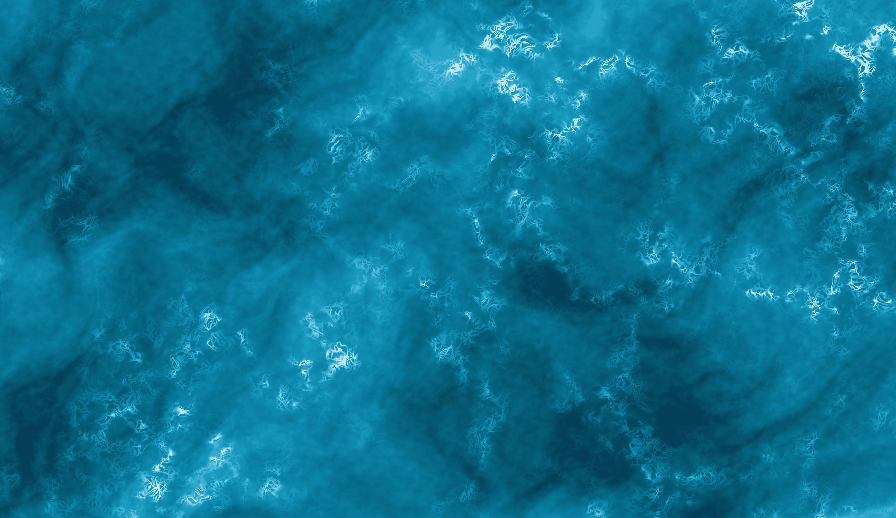
Reproduce this texture procedurally as a WebGL 2 fragment shader.

```glsl
#version 300 es
precision highp float;

uniform vec2 u_resolution;
out vec4 fragColor;

const mat2 TURN = mat2(0.8, -0.6, 0.6, 0.8);

// Water ramp from the deepest blue up to foam
const vec3 RAMP[8] = vec3[8](
    vec3(0.01, 0.23, 0.33), vec3(0.02, 0.32, 0.42),
    vec3(0.02, 0.40, 0.51), vec3(0.03, 0.46, 0.59),
    vec3(0.05, 0.53, 0.67), vec3(0.10, 0.61, 0.75),
    vec3(0.32, 0.73, 0.86), vec3(0.76, 0.91, 0.96));

vec2 hash2(vec2 cell) {
    vec3 q = fract(cell.xyx * vec3(0.1031, 0.1030, 0.0973));
    q += dot(q, q.yzx + 33.33);
    return fract((q.xx + q.yz) * q.zy);
}

// Gap between the two nearest cell points: zero on the cell borders
float borderGap(vec2 p) {
    vec2 cell = floor(p);
    vec2 local = p - cell;
    float nearest = 8.0;
    float second = 8.0;
    for (int y = -1; y <= 1; y++) {
        for (int x = -1; x <= 1; x++) {
            vec2 offset = vec2(x, y);
            float d = length(offset + hash2(cell + offset) - local);
            second = min(second, max(nearest, d));
            nearest = min(nearest, d);
        }
    }
    return second - nearest;
}

// Folded sine layers, roughly -0.8 to 0.8
float layeredSines(vec2 p, int layers) {
    float sum = 0.0;
    float amplitude = 0.5;
    for (int i = 0; i < layers; i++) {
        sum += amplitude * sin(p.x + sin(p.y * 1.3)) * cos(p.y + sin(p.x * 0.7));
        p = TURN * p * 1.8 + 3.1 + 0.6 * sin(p.yx);
        amplitude *= 0.6;
    }
    return sum;
}

vec2 warp(vec2 p, float scale, float amount) {
    vec2 q = p * scale;
    return p + amount * vec2(layeredSines(q + 1.7, 4), layeredSines(q.yx + 9.2, 4));
}

// Thin threads along small cell borders
float lace(vec2 p, float scale, float thickness) {
    return 1.0 - smoothstep(0.0, thickness, borderGap(p * scale));
}

float glow(vec2 p, vec2 center, float radius) {
    vec2 d = (p - center) / radius;
    return exp(-dot(d, d));
}

vec3 waterColor(float tone) {
    vec3 color = RAMP[0];
    for (int i = 1; i < 8; i++) {
        color = mix(color, RAMP[i], clamp(tone - float(i - 1), 0.0, 1.0));
    }
    return color;
}

void main() {
    vec2 p = gl_FragCoord.xy / u_resolution.y;
    float aspect = u_resolution.x / u_resolution.y;
    float corner = glow(p, vec2(aspect, 0.85), 0.4);
    float leftShade = glow(p, vec2(0.0, 0.52), 0.25);
    float lowShade = glow(p, vec2(0.8 * aspect, 0.18), 0.25);

    // Broad swells and soft slanted streaks
    vec2 drift = warp(p, 4.0, 0.16);
    vec2 along = TURN * drift;
    float tone = 2.6 + 3.5 * layeredSines(drift * 5.0 + 2.3, 6);
    tone += 0.9 * layeredSines(along * vec2(12.0, 34.0), 4);
    tone += 0.5 * layeredSines(p * 130.0, 3);
    tone += 0.9 * corner - 1.3 * leftShade - 0.8 * lowShade;

    // Foam gathers in ragged bands between the swells
    vec2 ragged = warp(p, 9.0, 0.15);
    float gap = borderGap(ragged * 3.3 + 4.6);
    float patches = smoothstep(-0.5, 0.3, layeredSines(p * 7.0 + 5.1, 4) + 0.6 * corner);
    float band = (1.0 - smoothstep(0.03, 0.32, gap)) * patches;
    float crest = (1.0 - smoothstep(0.0, 0.07, gap)) * patches;

    // Threads and flecks inside the bands
    vec2 curled = warp(p, 45.0, 0.015);
    float threads = max(lace(curled, 36.0, 0.16), 0.9 * lace(curled + 3.7, 64.0, 0.26));
    threads = max(threads, 0.8 * lace(TURN * curled * vec2(0.7, 1.2), 100.0, 0.3));
    threads *= smoothstep(-0.3, 0.3, layeredSines(curled * 60.0, 3));
    float foam = threads * (band + 0.4 * crest + 0.3 * corner);
    float wisps = threads * smoothstep(0.0, 0.5, layeredSines(along * 14.0 + 7.4, 4));

    tone = clamp(tone, 0.2, 5.2) + 0.3 * band + 0.3 * crest;
    tone += 2.7 * foam + 0.6 * wisps;
    fragColor = vec4(waterColor(tone), 1.0);
}
```
